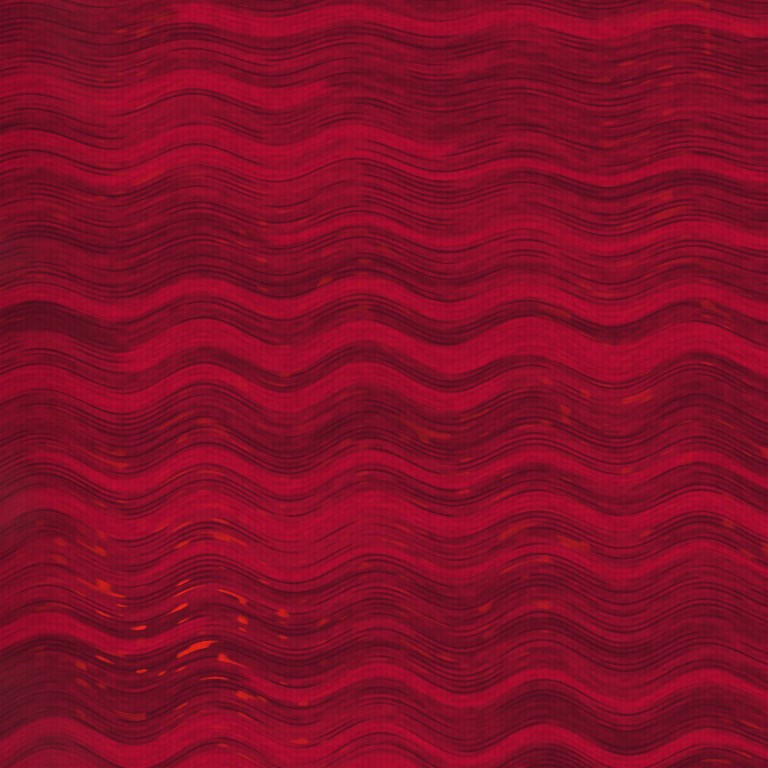
Give the GLSL for this pattern, as a Shadertoy shader.

```glsl
float hash(ivec2 cell) {
    uvec2 q = uvec2(cell + 4096) * uvec2(1597334673u, 3812015801u);
    uint n = (q.x ^ q.y) * 1597334673u;
    n = (n ^ (n >> 15)) * 2246822519u;
    return float((n ^ (n >> 13)) >> 8) / 16777216.0;
}

float noise(vec2 p) {
    ivec2 c = ivec2(floor(p));
    vec2 f = fract(p);
    f = f * f * (3.0 - 2.0 * f);
    return mix(mix(hash(c), hash(c + ivec2(1, 0)), f.x),
               mix(hash(c + ivec2(0, 1)), hash(c + ivec2(1, 1)), f.x), f.y);
}

// Height of the ripple, with crests drifting sideways down the cloth
float ripple(vec2 p) {
    float amplitude = mix(0.018, 0.011, smoothstep(0.5, 1.0, p.y));
    amplitude *= 0.75 + 0.5 * noise(p * vec2(3.0, 6.0) + 7.0);
    float crest = 0.245 + 0.04 * (1.0 - p.y);
    return amplitude * cos(6.28319 * (p.x - crest) / 0.214)
         + 0.014 * (noise(p * vec2(2.5, 3.0)) - 0.5);
}

// Bright strata of uneven width, some of which stop partway across
float brightBands(float x, float level, float fray) {
    float cover = 0.0;
    for (int i = -1; i < 15; i++) {
        bool widest = i == 7;
        float jitter = widest ? 0.0 : 0.6 * (hash(ivec2(i, 51)) - 0.5);
        float middle = (float(i) + 0.65 + jitter) / 14.0;
        float halfWidth = widest ? 0.018 : mix(0.005, 0.012, hash(ivec2(i, 52)));
        halfWidth *= 0.6 + 0.8 * noise(vec2(x * 4.0, float(i) * 5.0));
        float start = widest ? 0.18 : hash(ivec2(i, 53)) * 1.3 - 0.8;
        float end = widest ? 2.0 : start + 0.55 + 1.2 * hash(ivec2(i, 54));
        float edge = abs(level - middle) - halfWidth + 0.007 * (fray - 0.5);
        float span = smoothstep(start - 0.015, start + 0.015, x + 0.04 * fray)
                   * (1.0 - smoothstep(end - 0.015, end + 0.015, x + 0.04 * fray));
        cover = max(cover, span * (1.0 - smoothstep(-0.002, 0.003, edge)));
    }
    return cover;
}

void mainImage(out vec4 fragColor, in vec2 fragCoord) {
    vec2 uv = fragCoord / iResolution.xy;
    float level = uv.y - ripple(uv);

    // Streaks that follow the ripple, from broad strata to short fibres
    float strata = noise(vec2(uv.x * 2.5, level * 42.0));
    float streak = noise(vec2(uv.x * 10.0, level * 175.0) + 31.0);
    float fibre = noise(vec2(uv.x * 75.0, level * 250.0) + 83.0);
    float patches = noise(uv * vec2(5.0, 7.0) + 19.0);
    float band = brightBands(uv.x, level, streak);

    float tone = 0.36 * strata + 0.3 * streak + 0.26 * fibre + 0.22 * patches;
    vec3 color = mix(vec3(0.39, 0.06, 0.13), vec3(0.61, 0.06, 0.175),
                     smoothstep(0.2, 0.9, tone));
    vec3 bright = vec3(0.66, 0.045, 0.18) * (0.92 + 0.1 * fibre + 0.06 * streak);
    color = mix(color, bright, 0.92 * band);

    // Thin broken dark threads, sparse within the bright bands
    float row = level * 145.0 + 0.5 * noise(vec2(uv.x * 6.0, level * 30.0));
    float thread = 1.0 - smoothstep(0.1, 0.34, abs(fract(row) - 0.5));
    float broken = smoothstep(0.35, 0.75, noise(vec2(uv.x * 16.0, floor(row) * 3.0)));
    color = mix(color, vec3(0.29, 0.05, 0.12),
                thread * broken * mix(0.6, 0.12, band));

    // Orange flecks, gathered at the lower left
    float fleck = smoothstep(0.76, 0.94, noise(vec2(uv.x * 38.0, level * 165.0) + 140.0));
    vec2 gather = (uv - vec2(0.22, 0.25)) / vec2(0.16, 0.22);
    float density = 0.8 * exp(-dot(gather, gather))
                  + 0.4 * smoothstep(0.5, 0.8, noise(uv * 6.0 + 60.0));
    color = mix(color, vec3(0.84, 0.13, 0.1), fleck * density * (1.0 - 0.6 * band));

    // Canvas weave
    vec2 weave = cos(6.28319 * uv * vec2(128.0, 120.0));
    color *= 1.0 + 0.025 * weave.x + 0.015 * weave.y
           + 0.07 * (noise(uv * 250.0) - 0.5);

    // Darkened left margin with faded, greyish wear
    float margin = 1.0 - smoothstep(0.0, 0.2, uv.x);
    color *= 1.0 - 0.1 * margin;
    float wear = margin * smoothstep(0.45, 0.9, noise(uv * vec2(8.0, 9.0) + 3.0));
    color = mix(color, vec3(0.44, 0.16, 0.2), 0.35 * wear);

    fragColor = vec4(color, 1.0);
}
```
